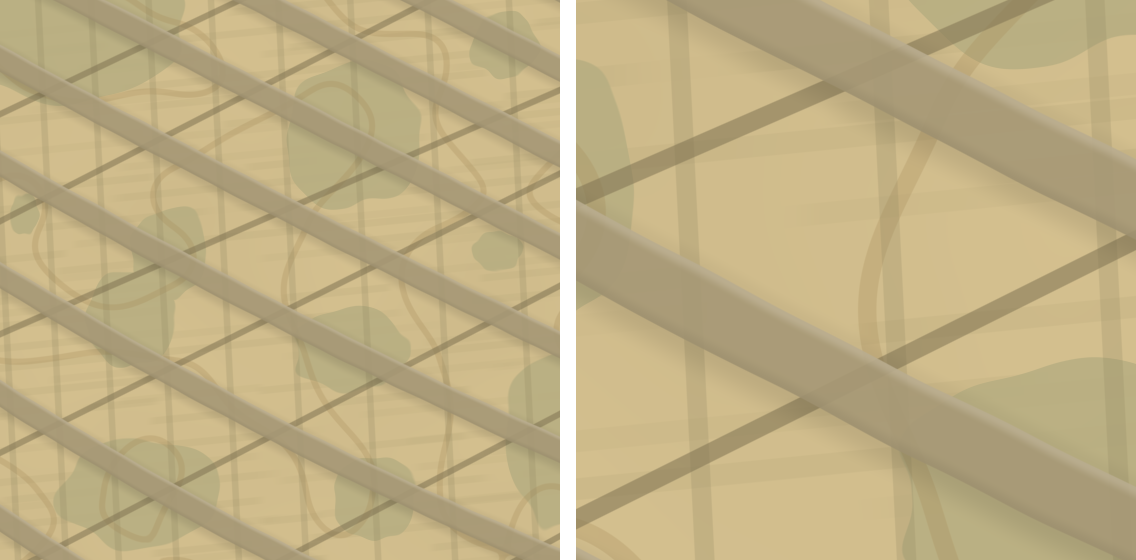
Left: the whole. Right: its middle third, enlarged.
Write a WebGL 2 fragment shader that draws this pattern.

```glsl
#version 300 es
precision highp float;
// A parchment sheet under a slanted lattice: broad raised bands falling to the
// right, thin lines rising to the right. Beneath lie faint uprights, brush
// streaks, winding trails (noise contours) and mossy patches (warped ellipses).

uniform vec2 u_resolution;
out vec4 fragColor;

const vec3 PARCHMENT = vec3(0.82, 0.742, 0.552);
const vec3 STREAK    = vec3(0.74, 0.675, 0.49);
const vec3 MOSS      = vec3(0.715, 0.68, 0.505);
const vec3 UPRIGHT   = vec3(0.57, 0.53, 0.38);
const vec3 TRAIL     = vec3(0.64, 0.53, 0.33);
const vec3 THIN_LINE = vec3(0.50, 0.45, 0.32);
const vec3 BAND      = vec3(0.65, 0.595, 0.46);
const vec3 BAND_RIM  = vec3(0.725, 0.675, 0.56);

// Centre (xy) and radii (zw) of each mossy patch
const vec4 PATCHES[11] = vec4[11](
  vec4(0.11, 0.04, 0.22, 0.14),  vec4(0.63, 0.245, 0.125, 0.13),
  vec4(0.305, 0.45, 0.07, 0.08), vec4(0.235, 0.575, 0.08, 0.085),
  vec4(0.625, 0.622, 0.1, 0.077), vec4(0.255, 0.885, 0.145, 0.1),
  vec4(0.67, 0.892, 0.073, 0.073), vec4(1.0, 0.78, 0.095, 0.16),
  vec4(0.9, 0.08, 0.061, 0.058), vec4(0.888, 0.447, 0.045, 0.034),
  vec4(0.043, 0.382, 0.026, 0.036));

// Fall of each thin line over the full width
const float RISE[7] = float[7](0.476, 0.514, 0.436, 0.499, 0.521, 0.525, 0.55);

float hash(vec2 c) {
  return fract(sin(dot(c, vec2(127.1, 311.7))) * 43758.55);
}

vec2 gradientAt(vec2 c) {
  float angle = 6.2832 * hash(c);
  return vec2(cos(angle), sin(angle));
}

float gradientNoise(vec2 p) {
  vec2 i = floor(p), f = fract(p);
  vec2 u = f * f * f * (f * (f * 6.0 - 15.0) + 10.0);
  vec2 e = vec2(0.0, 1.0);
  float low  = mix(dot(gradientAt(i), f), dot(gradientAt(i + e.yx), f - e.yx), u.x);
  float high = mix(dot(gradientAt(i + e), f - e), dot(gradientAt(i + e.yy), f - e.yy), u.x);
  return mix(low, high, u.y);
}

// Coverage of a line from the distance to its centre
float stroke(float dist, float halfWidth, float aa) {
  return 1.0 - smoothstep(halfWidth - aa, halfWidth + aa, abs(dist));
}

// Short brush marks, one row each, climbing gently
float streaks(vec2 p, float rows, float aa) {
  float y = (p.y + 0.1 * p.x) * rows;
  float row = floor(y);
  float along = gradientNoise(vec2(p.x * 3.5, row * 7.3 + 0.5));
  float offset = 0.3 * (hash(vec2(row, 3.0)) - 0.5);
  return stroke((fract(y) - 0.5 - offset) / rows, 0.0065, aa)
       * smoothstep(-0.08, 0.0, along);
}

float trails(vec2 p, float scale, float aa) {
  vec2 q = p * scale + vec2(4.7, 12.3), e = vec2(0.01, 0.0);
  float n = gradientNoise(q);
  vec2 slope = vec2(gradientNoise(q + e) - n, gradientNoise(q + e.yx) - n) / e.x;
  return stroke(n / (max(length(slope), 0.25) * scale), 0.0055, aa);
}

float patchCover(vec2 p, vec4 spot, float aa) {
  vec2 d = (p - spot.xy) / spot.zw;
  float wobble = 0.28 * gradientNoise(d * 1.5 + spot.xy * 40.0);
  float dist = (length(d) - 1.0 + wobble) * min(spot.z, spot.w);
  return 1.0 - smoothstep(-aa, aa, dist);
}

// Lays one broad band; s runs from -1 at its upper rim to 1 at its lower rim
vec3 layBand(vec3 below, float dist, float halfWidth, float aa) {
  float s = dist / halfWidth;
  float shadow = smoothstep(0.6, 1.0, s) * (1.0 - smoothstep(1.0, 2.0, s))
               + 0.4 * smoothstep(-1.5, -1.0, s) * (1.0 - smoothstep(-1.0, -0.6, s));
  below *= 1.0 - 0.09 * shadow;
  vec3 body = BAND * (1.0 - 0.05 * smoothstep(0.6, 1.0, s));
  body = mix(BAND_RIM, body, smoothstep(-0.95, -0.62, s));
  return mix(below, body, 0.9 * stroke(dist, halfWidth, aa));
}

void main() {
  // Sheet coordinates: x to the right, y downward from the top
  vec2 p = gl_FragCoord.xy / u_resolution;
  p.y = 1.0 - p.y;
  float aa = 0.9 / min(u_resolution.x, u_resolution.y);

  // Ground
  vec3 color = PARCHMENT * (1.0 + 0.025 * gradientNoise(p * 4.0));
  color = mix(color, STREAK, 0.3 * streaks(p, 25.0, aa));
  color = mix(color, STREAK, 0.2 * streaks(p + 0.37, 17.0, aa));
  float moss = 0.0;
  for (int i = 0; i < 11; i++) moss = max(moss, patchCover(p, PATCHES[i], aa));
  color = mix(color, MOSS, 0.85 * moss);
  color = mix(color, TRAIL, 0.26 * trails(p, 4.2, aa));

  // Uprights, spread wider toward the right
  for (float i = -1.0; i < 8.0; i++) {
    float x = 0.068 + 0.09 * i + 0.0043 * i * i + 0.05 * p.y;
    color = mix(color, UPRIGHT, 0.25 * stroke(p.x - x, 0.0058, aa));
  }

  // Thin rising lines
  for (int i = 0; i < 7; i++) {
    float k = float(i);
    float y = 0.204 + 0.186 * k + 0.0052 * k * k - RISE[i] * p.x;
    color = mix(color, THIN_LINE, 0.55 * stroke((p.y - y) * 0.89, 0.0054, aa));
  }

  // Broad falling bands, wider apart and more bowed toward the bottom
  float waver = 0.002 * gradientNoise(p * 14.0);
  for (float k = -4.0; k < 5.0; k++) {
    float bow = 0.032 * max(0.0, k + 1.0) * p.x * (1.0 - p.x);
    float y = 0.104 + 0.182 * k + 0.0058 * k * k + 0.512 * p.x + bow;
    color = layBand(color, (p.y - y + waver) * 0.88, 0.0212, aa);
  }
  fragColor = vec4(color, 1.0);
}
```
